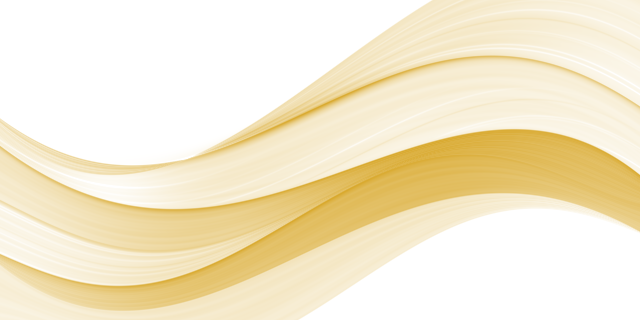
A WebGL 2 fragment shader for this background:

```glsl
#version 300 es
precision highp float;
// Flowing golden silk on white: six translucent veils hang between seven smooth
// curves. Each veil adds gold density, edges get a crisp fold with a soft falloff,
// and fine fibres and light streaks fan out between neighbouring curves.
uniform vec2 u_resolution;
out vec4 fragColor;

const vec3 WHITE = vec3(1.0);
const vec3 GOLD = vec3(0.855, 0.675, 0.21);
const float MAX_DENSITY = 1.13;
const float FOLD_WIDTH = 0.009;
const float FIBRE_AMOUNT = 0.022;
const int STREAKS = 9;

// Curve heights at x = 0, 0.2, 0.4, 0.6, 0.8 and 1
const mat2x3 RIDGE = mat2x3(0.630, 0.483, 0.578, 0.755, 0.823, 0.667);
const mat2x3 WING  = mat2x3(0.604, 0.456, 0.620, 0.901, 1.117, 1.104);
const mat2x3 BAND  = mat2x3(0.544, 0.359, 0.380, 0.510, 0.596, 0.453);
const mat2x3 INNER = mat2x3(0.375, 0.224, 0.284, 0.471, 0.557, 0.414);
const mat2x3 FOLD  = mat2x3(0.206, 0.107, 0.245, 0.461, 0.500, 0.362);
const mat2x3 HEM   = mat2x3(0.172, 0.029, 0.138, 0.318, 0.396, 0.276);
const mat2x3 TRAIN = mat2x3(-0.042, -0.120, -0.068, 0.172, 0.344, 0.271);

float hash(float n) { return fract(sin(n * 91.7 + 4.1) * 437.53); }

// Lagrange weights of the six evenly spaced curve heights
mat2x3 curveWeights(float x) {
    mat2x3 w = mat2x3(0.0);
    for (int i = 0; i < 6; i++) {
        float product = 1.0;
        for (int j = 0; j < 6; j++)
            if (j != i) product *= (5.0 * x - float(j)) / float(i - j);
        w[i / 3][i % 3] = product;
    }
    return w;
}

float height(mat2x3 w, mat2x3 curve) { return dot(w[0], curve[0]) + dot(w[1], curve[1]); }

// Weights of four density stops spread across the width
vec4 stopWeights(float x) {
    vec4 h = max(1.0 - abs(3.0 * x - vec4(0.0, 1.0, 2.0, 3.0)), 0.0);
    return h * h * (3.0 - 2.0 * h);
}

float below(float y, float edge, float aa) { return smoothstep(-aa, aa, edge - y); }

// Translucent cloth between two heights, with lengthwise fibres
float veil(vec2 p, float a, float b, float topDensity, float bottomDensity, float aa) {
    float hi = max(a, b), lo = min(a, b);
    float s = clamp((hi - p.y) / max(hi - lo, 0.002), 0.0, 1.0);
    float fibre = sin(s * 23.0 + 5.0 * p.x + 2.0 * sin(s * 9.0 - 4.0 * p.x))
                + 0.6 * sin(s * 61.0 - 7.0 * p.x) * sin(s * 17.0 + 9.0 * p.x);
    float density = mix(topDensity, bottomDensity, s) + FIBRE_AMOUNT * fibre;
    return max(density, 0.0) * (below(p.y, hi, aa) - below(p.y, lo, aa));
}

// Dark fold: sharp above, fading below
float crease(float y, float edge, float width, float aa) {
    return below(y, edge, aa) * exp(-max(edge - y, 0.0) / width);
}

float hairline(float y, float edge, float aa) {
    float d = (y - edge) / (0.0016 + 0.5 * aa);
    return exp(-d * d);
}

void main() {
    vec2 p = gl_FragCoord.xy / u_resolution;
    float aa = 1.0 / u_resolution.y;
    mat2x3 w = curveWeights(p.x);
    vec4 stops = stopWeights(p.x);
    float ridge = height(w, RIDGE), wing = height(w, WING), band = height(w, BAND);
    float inner = height(w, INNER), fold = height(w, FOLD);
    float hem = height(w, HEM), train = height(w, TRAIN);

    // Veils from top to bottom
    float density = veil(p, wing, ridge, dot(stops, vec4(0.30, 0.40, 0.28, 0.18)),
                         dot(stops, vec4(0.30, 0.58, 0.27, 0.12)), aa);
    float glint = 1.0 - 0.75 * exp(-pow((p.x - 0.17) / 0.10, 2.0));
    density += glint * veil(p, min(ridge, wing), band, dot(stops, vec4(0.25, 0.26, 0.25, 0.16)),
                            dot(stops, vec4(0.18, 0.24, 0.14, 0.13)), aa);
    density += veil(p, band, inner, dot(stops, vec4(0.32, 0.58, 0.95, 0.82)),
                    dot(stops, vec4(0.22, 0.50, 0.93, 0.76)), aa);
    density += veil(p, inner, fold, dot(stops, vec4(0.10, 0.30, 0.93, 0.76)),
                    dot(stops, vec4(0.12, 0.36, 0.90, 0.70)), aa);
    density += veil(p, fold, hem, dot(stops, vec4(0.46, 0.76, 0.88, 0.70)),
                    dot(stops, vec4(0.38, 0.66, 0.76, 0.55)), aa);
    density += veil(p, hem, train, dot(stops, vec4(0.20, 0.30, 0.32, 0.16)),
                    dot(stops, vec4(0.15, 0.20, 0.22, 0.08)), aa);

    // Folds along the main curves
    density += dot(stops, vec4(0.35, 0.55, 0.72, 0.62)) * crease(p.y, ridge, FOLD_WIDTH, aa);
    density += dot(stops, vec4(0.50, 0.50, 0.12, 0.25)) * crease(p.y, band, FOLD_WIDTH, aa);
    density += dot(stops, vec4(0.42, 0.32, 0.06, 0.02)) * crease(p.y, inner, FOLD_WIDTH, aa);
    density += dot(stops, vec4(0.38, 0.35, 0.12, 0.05)) * crease(p.y, fold, FOLD_WIDTH, aa);
    float ridgeShade = exp(-pow((p.y - ridge) / 0.022, 2.0) - pow((p.x - 0.48) / 0.16, 2.0));
    density += 0.28 * ridgeShade;

    // Streaks fanning through the wing, the upper veil and the left folds
    for (int i = 0; i < STREAKS; i++) {
        float k = float(i), f = (k + hash(k)) / float(STREAKS);
        float tone = hash(k + 20.0) - 0.6;
        density += 0.22 * tone * hairline(p.y, mix(ridge, wing, f * 0.8), aa);
        float rise = f * 1.5 - 0.9 + 1.1 * (p.x - 0.3);
        float span = smoothstep(0.0, 0.08, rise) * (1.0 - smoothstep(0.3, 0.75, rise));
        density += 0.25 * tone * span * hairline(p.y, mix(band, ridge, rise), aa);
        float left = 1.0 - smoothstep(0.25, 0.5, p.x);
        density += 0.18 * tone * left * hairline(p.y, mix(inner, fold, f), aa);
    }
    fragColor = vec4(mix(WHITE, GOLD, clamp(density, 0.0, MAX_DENSITY)), 1.0);
}
```
